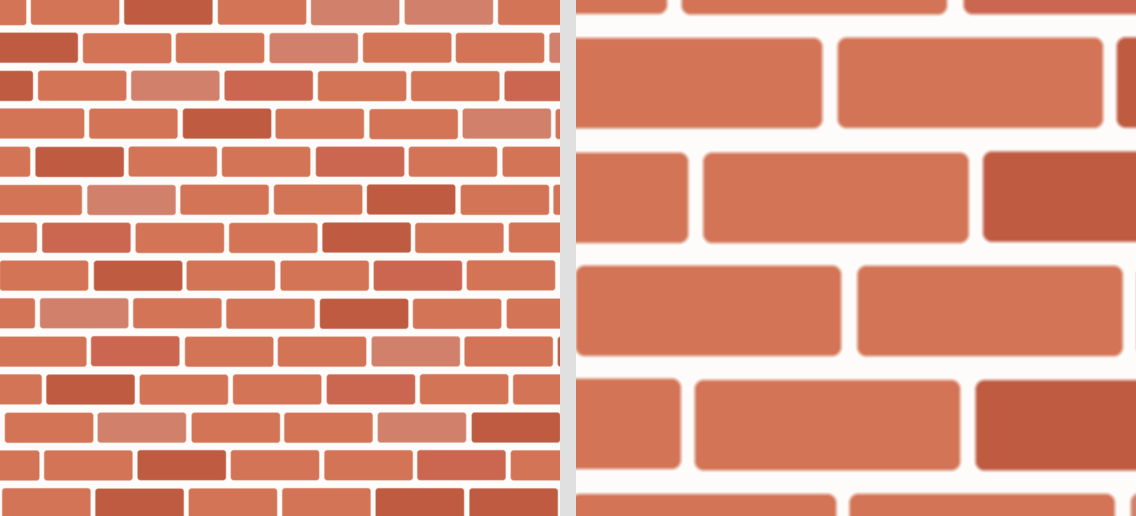
Left, the full canvas; right, a detail of the centre.
A WebGL 2 fragment shader for this pattern:

```glsl
#version 300 es
precision highp float;
// Flat brick wall: staggered rounded bricks in four terracotta tones on white mortar.

// Lengths are fractions of the canvas width
#define PITCH vec2(0.1667, 0.06777)
#define BRICK_SIZE vec2(0.1580, 0.0538)
#define CORNER_RADIUS 0.0055
#define FIRST_CENTRE vec2(0.1345, 0.0178)
#define ROW_SHIFT 0.0920
#define PAIR_DRIFT 0.0039
#define PAIR_SWAY 0.0078
#define JITTER vec2(0.0014, 0.0012)
#define EXTRA_ACCENTS 0.10
#define EDGE_SOFTNESS 0.0018

uniform vec2 u_resolution;
out vec4 fragColor;

const vec3 MORTAR = vec3(0.992, 0.990, 0.985);
const vec3 TERRACOTTA = vec3(0.824, 0.455, 0.332);
const vec3 ROSE = vec3(0.796, 0.404, 0.314);
const vec3 PALE = vec3(0.820, 0.506, 0.420);
const vec3 RUST = vec3(0.745, 0.355, 0.250);

float hash(vec2 p) {
    vec3 q = fract(p.xyx * vec3(0.1031, 0.1030, 0.0973));
    q += dot(q, q.yzx + 33.33);
    return fract((q.x + q.y) * q.z);
}

float roundedBox(vec2 p, vec2 halfSize, float radius) {
    vec2 q = abs(p) - halfSize + radius;
    return length(max(q, 0.0)) + min(max(q.x, q.y), 0.0) - radius;
}

// Every other row is shifted; each pair of rows drifts and sways a little
float rowStart(float row) {
    float pair = floor(row * 0.5);
    return FIRST_CENTRE.x + ROW_SHIFT * mod(row, 2.0)
         + PAIR_DRIFT * pair + PAIR_SWAY * mod(pair, 2.0);
}

// One brick in three is an accent, in a phase of its own per row, plus a few more
vec3 brickColor(vec2 id) {
    float phase = floor(3.0 * hash(vec2(id.y + 5.0, 71.0)));
    bool accent = mod(id.x + phase, 3.0) < 0.5
               || hash(id + 130.0) < EXTRA_ACCENTS;
    if (!accent) return TERRACOTTA;
    float kind = hash(id + 47.0);
    return kind < 0.31 ? ROSE : kind < 0.64 ? PALE : RUST;
}

void main() {
    // Measure down from the top edge
    vec2 p = vec2(gl_FragCoord.x, u_resolution.y - gl_FragCoord.y) / u_resolution.x;

    // Find the brick cell
    float row = floor((p.y - FIRST_CENTRE.y) / PITCH.y + 0.5);
    float start = rowStart(row);
    float column = floor((p.x - start) / PITCH.x + 0.5);
    vec2 id = vec2(column, row);

    // Nudge each brick slightly off the grid
    vec2 centre = vec2(start, FIRST_CENTRE.y) + id * PITCH;
    centre += JITTER * (vec2(hash(id + 11.0), hash(id + 23.0)) - 0.5);

    // Draw it with a soft edge
    float d = roundedBox(p - centre, BRICK_SIZE * 0.5, CORNER_RADIUS);
    float soft = max(EDGE_SOFTNESS, 0.75 / u_resolution.x);
    float cover = 1.0 - smoothstep(-soft, soft, d);
    fragColor = vec4(mix(MORTAR, brickColor(id), cover), 1.0);
}
```
